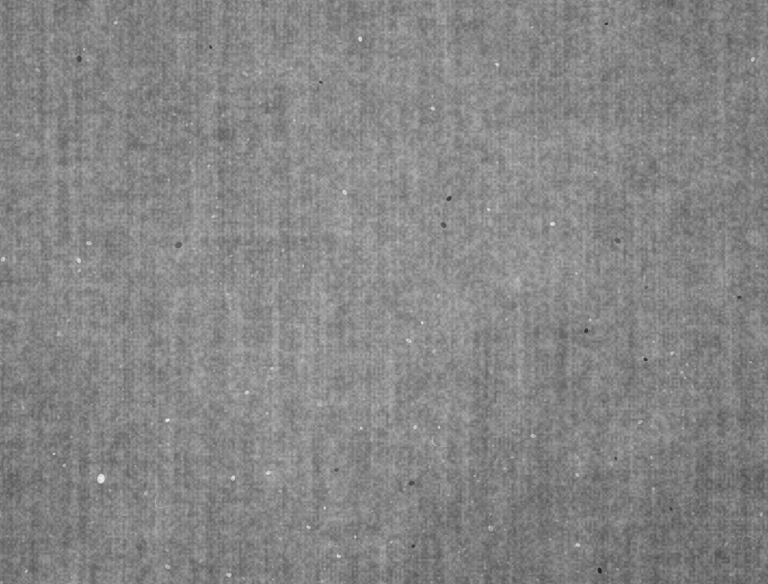
Write a WebGL 2 fragment shader that draws this texture.

```glsl
#version 300 es
precision highp float;
// Worn grey woven cloth: broad uneven light and ragged stains, vertical threads,
// fine grain, and dust. Tone is a sum of layered sines and stretched noise;
// dust, pits and hairs are scattered with a jittered cellular grid.
uniform vec2 u_resolution;
out vec4 fragColor;

float hash(vec2 cell, float seed) {
  vec3 q = fract(vec3(cell, seed) * vec3(0.1031, 0.1030, 0.0973));
  q += dot(q, q.yzx + 33.33);
  return fract((q.x + q.y) * q.z);
}

// Smooth value noise in -1..1
float noise(vec2 p, float seed) {
  vec2 cell = floor(p), f = fract(p);
  f = f * f * (3.0 - 2.0 * f);
  float low = mix(hash(cell, seed), hash(cell + vec2(1, 0), seed), f.x);
  float high = mix(hash(cell + vec2(0, 1), seed), hash(cell + vec2(1, 1), seed), f.x);
  return 2.0 * mix(low, high, f.y) - 1.0;
}

// Drifting clouds from layered, warped sines, about -1..1
float clouds(vec2 p) {
  float sum = 0.0, weight = 0.5;
  for (int i = 0; i < 4; i++) {
    p += 0.35 * sin(p.yx * 1.3 + float(i) * 2.1);
    sum += weight * sin(p.x) * cos(p.y);
    p = mat2(1.4, 1.1, -1.1, 1.4) * p;
    weight *= 0.6;
  }
  return sum;
}

// Scattered flecks; stretch above 1 draws them out along a random direction
float flecks(vec2 p, float cells, float chance, vec2 radii, float stretch, float seed) {
  float pixel = 1.0 / u_resolution.y, cover = 0.0;
  vec2 home = floor(p * cells);
  for (int j = -1; j <= 1; j++) {
    for (int i = -1; i <= 1; i++) {
      vec2 cell = home + vec2(i, j);
      if (hash(cell, seed) > chance) continue;
      vec2 jitter = vec2(hash(cell, seed + 1.0), hash(cell, seed + 2.0));
      float angle = 6.2832 * hash(cell, seed + 3.0);
      float size = hash(cell, seed + 4.0);
      float radius = mix(radii.x, radii.y, size * size);
      vec2 d = p - (cell + jitter) / cells;
      d = mat2(cos(angle), -sin(angle), sin(angle), cos(angle)) * d;
      d.y += stretch * stretch * d.x * d.x * 0.4;
      float dist = length(vec2(d.x / stretch, d.y));
      float strength = mix(0.45, 1.0, hash(cell, seed + 5.0));
      cover = max(cover, strength * (1.0 - smoothstep(radius - 0.6 * pixel, radius + 0.6 * pixel, dist)));
    }
  }
  return cover;
}

// Soft light in the middle, falling off to the sides
float lighting(vec2 p, float aspect) {
  vec2 d = (p - vec2(0.45 * aspect, 0.52)) / vec2(0.5 * aspect, 0.62);
  return 0.045 - 0.075 * smoothstep(0.1, 1.5, length(d));
}

// Ragged damp stain along the bottom, parted by a paler gap
float stain(vec2 p, float aspect) {
  float ragged = 0.035 * noise(p * 9.0, 11.0) + 0.02 * noise(p * 28.0, 12.0);
  float top = 0.2 + 0.03 * sin(p.x * 7.0) + ragged;
  float gap = smoothstep(0.045, 0.1, abs(p.x - 0.47 * aspect + 0.2 * (0.1 - p.y)) + ragged);
  float side = smoothstep(0.12, 0.4, p.x / aspect);
  return gap * side * (1.0 - smoothstep(top - 0.03, top + 0.02, p.y));
}

// Regular threads broken up by long streaks
float weave(vec2 p) {
  float wear = 0.6 + 0.5 * noise(p * vec2(14.0, 7.0), 21.0);
  float bend = 0.5 * noise(p * 6.0, 22.0);
  float threads = 0.016 * sin(p.x * 850.0 + bend) + 0.008 * sin(p.y * 800.0 + bend);
  float streaks = 0.032 * noise(p * vec2(160.0, 5.0), 23.0)
                + 0.022 * noise(p * vec2(55.0, 3.0), 24.0)
                + 0.016 * noise(p * vec2(7.0, 110.0), 25.0);
  return wear * threads + streaks;
}

// Mottling down to pixel-sized grain
float grain(vec2 p) {
  return 0.022 * noise(p * 17.0, 31.0) + 0.024 * noise(p * 48.0, 32.0)
       + 0.040 * noise(p * 125.0, 33.0) + 0.062 * noise(p * 270.0, 34.0);
}

void main() {
  vec2 p = gl_FragCoord.xy / u_resolution.y;
  float aspect = u_resolution.x / u_resolution.y;

  // Cloth
  float tone = 0.515 + lighting(p, aspect) + 0.025 * clouds(p * 6.0 + 2.0);
  tone -= 0.035 * stain(p, aspect);
  tone += weave(p) + grain(p);

  // Pale dust, denser in drifts
  float drift = 0.65 + 0.35 * noise(p * 5.0, 41.0);
  tone += 0.17 * drift * flecks(p, 62.0, 0.30, vec2(0.0011, 0.0027), 1.2, 50.0);
  tone += 0.28 * flecks(p, 20.0, 0.13, vec2(0.0018, 0.0040), 1.4, 60.0);
  tone += 0.36 * flecks(p, 8.0, 0.09, vec2(0.0025, 0.0075), 1.3, 70.0);

  // Dark pits, soft smudges and fine hairs
  tone -= 0.34 * flecks(p, 11.0, 0.10, vec2(0.0022, 0.0048), 1.4, 80.0);
  tone -= 0.06 * flecks(p, 14.0, 0.12, vec2(0.0040, 0.0090), 1.3, 90.0);
  tone += 0.13 * flecks(p, 6.0, 0.12, vec2(0.0010, 0.0014), 14.0, 100.0);

  fragColor = vec4(vec3(clamp(tone, 0.0, 1.0)), 1.0);
}
```
